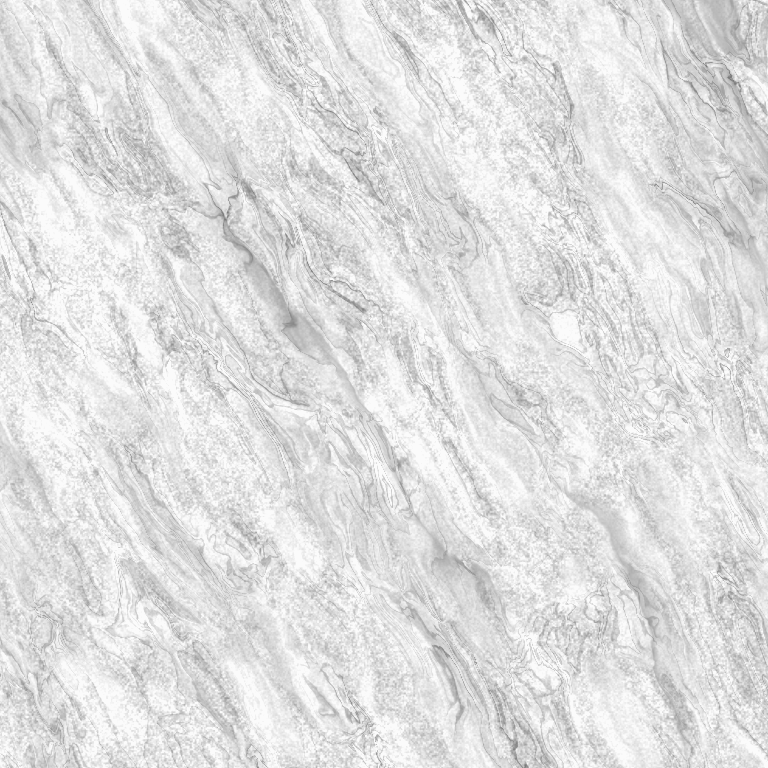
Write a WebGL 1 fragment shader that draws this texture.

```glsl
precision highp float;

uniform vec2 u_resolution;

// Direction of the strata and how strongly they are folded
const vec2 FLOW = vec2(0.515, -0.857);
const vec2 FOLD_SCALE = vec2(2.6, 5.0);
const vec2 FOLD_AMOUNT = vec2(0.22, 0.065);
const vec2 CURDLE_SCALE = vec2(16.0, 30.0);
const vec2 CURDLE_AMOUNT = vec2(0.030, 0.012);

// Feature frequencies, along and across the flow
const vec2 PATCH_SCALE = vec2(4.0, 11.0);
const vec2 STRATA_SCALE = vec2(10.0, 46.0);
const vec2 FIBRE_SCALE = vec2(26.0, 105.0);
const vec2 SHEET_SCALE = vec2(2.8, 9.0);
const vec2 VEIN_SCALE = vec2(1.0, 5.6);
const float SHEET_LEVELS = 5.0;
const float HAIRLINES_PER_LEVEL = 2.5;
const float GRAIN_SCALE = 330.0;

// Tones
const float BASE_TONE = 0.913;
const float WHITEST = 0.985;
const float DARKEST = 0.42;
const float PATCH_CONTRAST = 0.05;
const float STRATA_CONTRAST = 0.11;
const float FIBRE_CONTRAST = 0.17;
const float GRAIN_CONTRAST = 0.15;
const float SHEET_DEPTH = 0.14;
const float HAIRLINE_DEPTH = 0.15;
const float VEIN_DEPTH = 0.16;

float hash(vec2 cell) {
    vec3 h = fract(cell.xyx * 0.1031);
    h += dot(h, h.yzx + 33.33);
    return fract((h.x + h.y) * h.z);
}

// Value noise from -1 to 1
float noise(vec2 p) {
    vec2 cell = floor(p);
    vec2 f = p - cell;
    f = f * f * f * (f * (f * 6.0 - 15.0) + 10.0);
    float low = mix(hash(cell), hash(cell + vec2(1.0, 0.0)), f.x);
    float high = mix(hash(cell + vec2(0.0, 1.0)), hash(cell + 1.0), f.x);
    return 2.0 * mix(low, high, f.y) - 1.0;
}

float fbm(vec2 p) {
    const mat2 TURN = mat2(1.6, 1.2, -1.2, 1.6);
    float sum = 0.0;
    float total = 0.0;
    float weight = 1.0;
    for (int i = 0; i < 5; i++) {
        sum += weight * noise(p);
        total += weight;
        weight *= 0.54;
        p = TURN * p + 17.3;
    }
    return sum / total;
}

// Dark edge: a crisp rise before zero, a soft fall after it
float ledge(float d, float rise, float fall) {
    return d < 0.0 ? smoothstep(-rise, 0.0, d) : exp(-fall * d);
}

void main() {
    vec2 p = gl_FragCoord.xy / min(u_resolution.x, u_resolution.y);
    vec2 across = vec2(-FLOW.y, FLOW.x);
    vec2 flat_q = vec2(dot(p, FLOW), dot(p, across)) + 5.0;

    // Broad folds, then small curdled wrinkles
    vec2 fold = flat_q * FOLD_SCALE;
    vec2 q = flat_q + FOLD_AMOUNT * vec2(fbm(fold), fbm(fold + 41.7));
    vec2 curdle = q * CURDLE_SCALE;
    q += CURDLE_AMOUNT * vec2(fbm(curdle), fbm(curdle + 73.1));

    // Cloudy patches, streaks and fine fibres
    float cloud = fbm(q * PATCH_SCALE + 11.0);
    float strata = fbm(q * STRATA_SCALE + 29.0);
    vec2 fibrePoint = q * FIBRE_SCALE + 61.0;
    float fibre = 0.6 * noise(fibrePoint) + 0.4 * noise(fibrePoint * 1.9 + 23.0);

    // Overlapping sheets with shaded, ragged rims
    float level = SHEET_LEVELS * fbm(q * SHEET_SCALE + 57.0) + 0.35 * strata;
    float rim = ledge(fract(level + 0.1) - 0.1, 0.1, 7.0);
    float rimMask = smoothstep(-0.4, 0.5, noise(q * vec2(5.0, 12.0) + 83.0));

    // Hairlines following the sheets
    float hairDistance = abs(fract(level * HAIRLINES_PER_LEVEL) - 0.5);
    float hairline = 1.0 - smoothstep(0.04, 0.24, hairDistance);
    float hairMask = smoothstep(-0.5, 0.6, noise(q * vec2(8.0, 19.0) + 97.0));

    // Long grey veins, sharp on one side
    vec2 veinPoint = mix(flat_q, q, 0.5);
    float vein = ledge(fbm(veinPoint * VEIN_SCALE + 131.0), 0.03, 18.0);
    float veinMask = smoothstep(-0.5, 0.5, noise(flat_q * vec2(3.0, 6.0) + 149.0));

    // Crystalline grain, faint inside the smooth veins
    float grain = 0.5 * noise(p * GRAIN_SCALE) + 0.5 * noise(p.yx * GRAIN_SCALE * 1.5 + 7.0);
    float grainMask = mix(0.45, 1.0, smoothstep(-0.2, 0.3, cloud - strata));
    float smoothVein = 1.0 - 0.7 * vein * veinMask;

    float tone = BASE_TONE + PATCH_CONTRAST * cloud + STRATA_CONTRAST * strata;
    tone += (FIBRE_CONTRAST * 0.5 * fibre + GRAIN_CONTRAST * grain * grainMask) * smoothVein;
    tone -= SHEET_DEPTH * rim * rimMask;
    tone -= HAIRLINE_DEPTH * hairline * hairMask;
    tone -= VEIN_DEPTH * vein * veinMask;

    gl_FragColor = vec4(vec3(clamp(tone, DARKEST, WHITEST)), 1.0);
}
```
